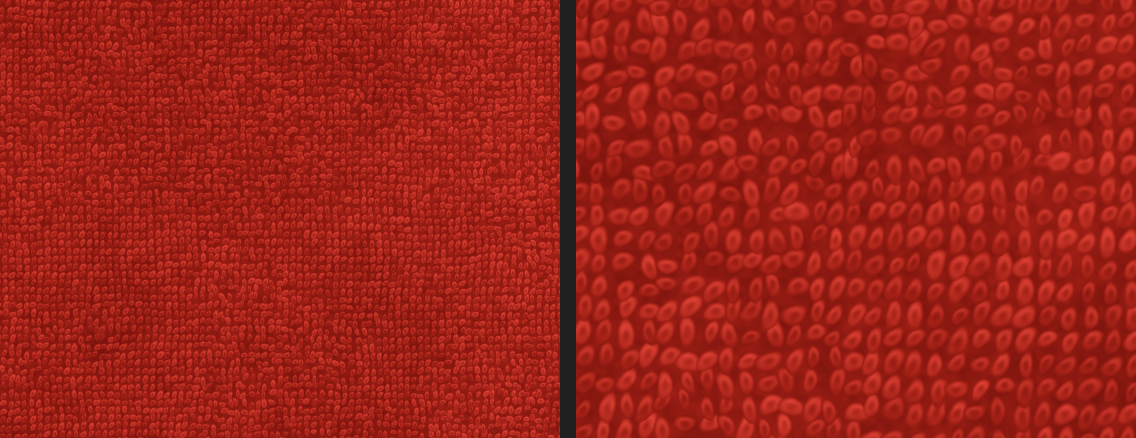
Left: the whole. Right: its middle third, enlarged.
Give the GLSL for this texture, as a WebGL 1 fragment shader.

```glsl
precision highp float;

uniform vec2 u_resolution;

// Weave
const vec2 LOOPS_PER_HEIGHT = vec2(62.0, 55.0);
const vec2 LOOP_SIZE = vec2(0.64, 0.40);   // half length and half width, in cells
const float SIZE_SPREAD = 0.3;
const float JITTER_TIDY = 0.16;
const float JITTER_LOOSE = 0.5;
const float LEAN = 0.95;                   // mean direction of the loops, radians
const float LEAN_TIDY = 0.9;
const float LEAN_LOOSE = 2.6;
const float WARP = 0.010;

// Tone, from 0 in the gaps to 1 on the brightest yarn
const float GROUND_TONE = 0.22;
const float LOOP_TONE = 0.40;
const float STRAND_GAIN = 0.36;
const float LOOP_SPREAD = 0.26;
const float PATCH_GAIN = 0.42;
const float FIBRE_GAIN = 0.16;

const vec3 SHADOW_RED = vec3(0.46, 0.07, 0.045);
const vec3 YARN_RED = vec3(0.645, 0.13, 0.09);
const vec3 LIGHT_RED = vec3(0.86, 0.25, 0.20);

float hash(vec2 p) {
  return fract(sin(dot(p, vec2(12.9898, 78.233))) * 43758.545);
}

float noise(vec2 p) {
  vec2 cell = floor(p);
  vec2 f = fract(p);
  f = f * f * (3.0 - 2.0 * f);
  float low = mix(hash(cell), hash(cell + vec2(1.0, 0.0)), f.x);
  float high = mix(hash(cell + vec2(0.0, 1.0)), hash(cell + vec2(1.0, 1.0)), f.x);
  return mix(low, high, f.y);
}

float fbm(vec2 p) {
  float sum = 0.0;
  float weight = 0.5;
  for (int i = 0; i < 4; i++) {
    sum += weight * noise(p);
    p = p * 2.03 + 17.3;
    weight *= 0.5;
  }
  return sum / 0.9375;
}

// How disordered the pile is around a cell
float looseness(vec2 cell) {
  return smoothstep(0.3, 0.65, fbm(cell * 0.09 + 40.0));
}

// One yarn loop: x is its tone, y its coverage
vec2 yarnLoop(vec2 p, vec2 cell) {
  float loose = looseness(cell);
  vec2 shift = vec2(hash(cell + 3.1), hash(cell + 7.7)) - 0.5;
  vec2 centre = cell + 0.5 + shift * mix(JITTER_TIDY, JITTER_LOOSE, loose);
  float angle = LEAN + (hash(cell + 11.9) - 0.5) * mix(LEAN_TIDY, LEAN_LOOSE, loose);
  float scale = 1.0 + (hash(cell + 23.3) - 0.5) * SIZE_SPREAD;

  vec2 d = p - centre;
  float c = cos(angle);
  float s = sin(angle);
  vec2 q = vec2(c * d.x + s * d.y, c * d.y - s * d.x) / (LOOP_SIZE * scale);
  q.y += 0.25 * (q.x * q.x - 0.3) * sign(shift.x);
  float r = length(q);

  // The bent strand catches light on its upper side
  float ring = (r - 0.52) / 0.27;
  float strand = exp(-ring * ring) * (0.75 + 0.5 * d.y / (length(d) + 0.05));
  float tone = LOOP_TONE + STRAND_GAIN * strand
             + LOOP_SPREAD * (hash(cell + 31.7) - 0.5)
             - 0.14 * smoothstep(0.65, 1.0, r);
  return vec2(tone, smoothstep(1.06, 0.78, r));
}

vec3 yarnColour(float tone) {
  vec3 dark = mix(SHADOW_RED, YARN_RED, smoothstep(-0.1, 0.55, tone));
  return mix(dark, LIGHT_RED, clamp((tone - 0.45) / 0.55, 0.0, 1.0));
}

void main() {
  vec2 uv = gl_FragCoord.xy / u_resolution.y;

  // Wavering rows and columns
  vec2 bend = vec2(fbm(uv * 7.0 + 5.0), fbm(uv * 7.0 + 60.0)) - 0.5;
  vec2 p = (uv + WARP * 2.0 * bend) * LOOPS_PER_HEIGHT;
  vec2 home = floor(p);

  // Loops laid over the ground, row by row
  float tone = GROUND_TONE + 0.16 * (noise(p * 1.3) - 0.5);
  for (int j = -1; j <= 1; j++) {
    for (int i = -1; i <= 1; i++) {
      vec2 layer = yarnLoop(p, home + vec2(float(i), float(j)));
      tone = mix(tone, layer.x, layer.y);
    }
  }

  // Worn patches and fine fibre
  float worn = 0.6 * fbm(uv * 3.5 + 9.0) + 0.4 * fbm(uv * 14.0 + 30.0);
  tone += PATCH_GAIN * (worn - 0.5) + 0.05 * (uv.x - 0.64);
  tone += FIBRE_GAIN * (noise(uv * 190.0) - 0.5);

  gl_FragColor = vec4(yarnColour(tone), 1.0);
}
```
